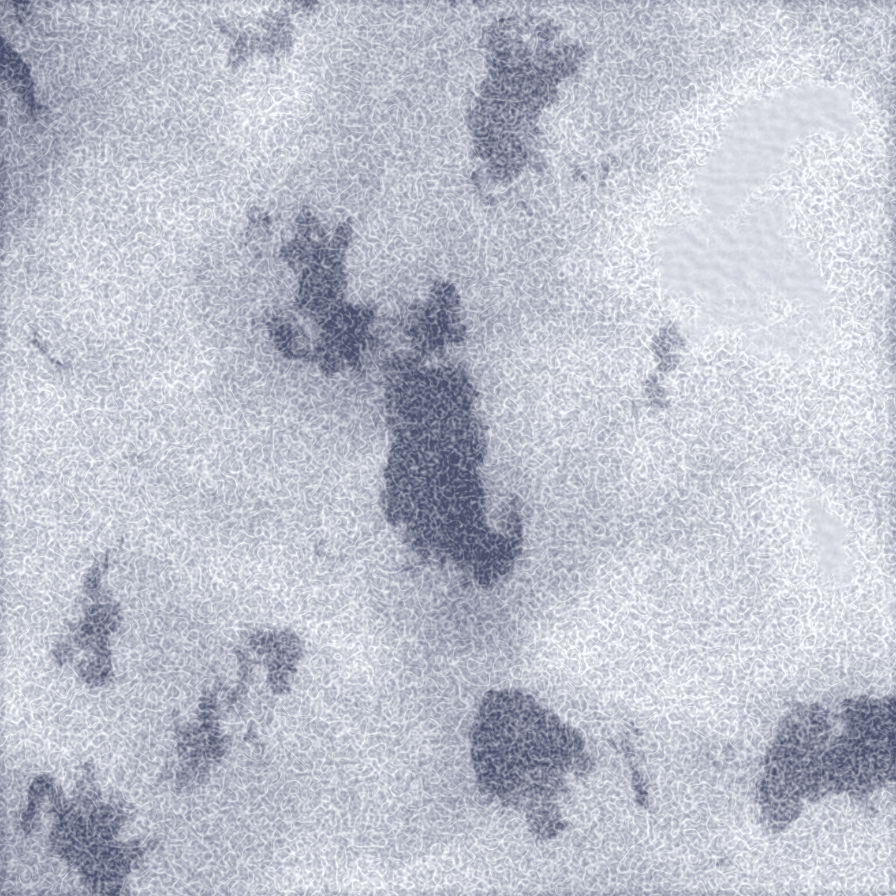
Give the GLSL for this texture, as a WebGL 2 fragment shader.

```glsl
#version 300 es
precision highp float;

#define CLOUD_SCALE 2.6
#define CLOUD_DEPTH 0.40
#define STAIN_SCALE vec2(5.2, 4.2)
#define STAIN_DEPTH 0.38
#define VEIN_SCALE 72.0
#define VEIN_GAIN 0.22
#define GRAIN_SCALE 240.0
#define GRAIN_GAIN 0.36
#define BASE_TONE 0.64
#define INK vec3(0.30, 0.32, 0.43)
#define PAPER vec3(0.95, 0.957, 0.98)
#define FROST_TONE 0.83

uniform vec2 u_resolution;
out vec4 fragColor;

// Random unit gradient for a lattice point
vec2 gradient(vec2 cell) {
    uvec2 q = uvec2(ivec2(cell));
    uint h = q.x * 1597u ^ q.y * 51749u;
    h = (h ^ (h >> 15)) * 73244475u;
    h = (h ^ (h >> 13)) * 73244475u;
    h ^= h >> 16;
    float angle = float(h & 65535u) / 65536.0 * 6.28319;
    return vec2(cos(angle), sin(angle));
}

float gradientNoise(vec2 p) {
    vec2 i = floor(p), f = p - i;
    vec2 s = f * f * f * (f * (f * 6.0 - 15.0) + 10.0);
    vec2 e = vec2(1.0, 0.0);
    float a = dot(gradient(i), f);
    float b = dot(gradient(i + e.xy), f - e.xy);
    float c = dot(gradient(i + e.yx), f - e.yx);
    float d = dot(gradient(i + e.xx), f - e.xx);
    return mix(mix(a, b, s.x), mix(c, d, s.x), s.y);
}

// Octaves are rotated to hide the lattice
float fbm(vec2 p, float gain) {
    const mat2 turn = mat2(1.6, 1.2, -1.2, 1.6);
    float sum = 0.0, amplitude = 1.0;
    for (int i = 0; i < 6; i++) {
        sum += amplitude * gradientNoise(p);
        p = turn * p + 17.3;
        amplitude *= gain;
    }
    return sum;
}

// Thin curly lines along the zero contours of the noise
float veins(vec2 p, float scale) {
    float width = max(0.16, 1.5 * scale / min(u_resolution.x, u_resolution.y));
    return 1.0 - smoothstep(0.0, width, abs(gradientNoise(p * scale)));
}

void main() {
    vec2 uv = gl_FragCoord.xy / u_resolution;
    vec2 p = gl_FragCoord.xy / min(u_resolution.x, u_resolution.y);

    // Broad clouds
    vec2 warp = vec2(fbm(p * 4.0 + 3.7, 0.5), fbm(p * 4.0 + 41.2, 0.5));
    float cloud = fbm(p * CLOUD_SCALE + 0.3 * warp + 8.4, 0.5);

    // Ragged ink stains, strongest where the clouds are dark
    float stainField = fbm(p * STAIN_SCALE + 0.25 * warp + 61.9, 0.6) - 0.5 * cloud;
    float stain = smoothstep(0.24, 0.62, stainField);
    float rim = smoothstep(0.36, 0.42, stainField) * (1.0 - smoothstep(0.42, 0.56, stainField));

    // Fine vein network and grain
    vec2 curl = p + 0.004 * vec2(gradientNoise(p * 60.0), gradientNoise(p * 60.0 + 29.0));
    float vein = max(veins(curl, VEIN_SCALE), 0.65 * veins(curl + 5.3, VEIN_SCALE * 1.35));
    float grain = gradientNoise(p * GRAIN_SCALE) + 0.5 * gradientNoise(p * GRAIN_SCALE * 0.5 + 13.0);

    float tone = BASE_TONE + CLOUD_DEPTH * cloud - STAIN_DEPTH * stain - 0.08 * rim;
    tone += VEIN_GAIN * vein + GRAIN_GAIN * grain * (0.75 + 0.4 * stain);

    // Smooth frosted patches in the brightest clouds
    float frost = smoothstep(0.44, 0.60, cloud) * (1.0 - stain);
    float relief = gradientNoise(p * vec2(70.0, 95.0)) - gradientNoise((p + 0.003) * vec2(70.0, 95.0));
    tone = mix(tone, FROST_TONE + 0.16 * relief, 0.85 * frost);

    // Slightly dark border
    vec2 inset = min(uv, 1.0 - uv);
    tone -= 0.14 * (1.0 - smoothstep(0.0, 0.010, min(inset.x, inset.y)));

    fragColor = vec4(mix(INK, PAPER, clamp(tone, 0.0, 1.05)), 1.0);
}
```
